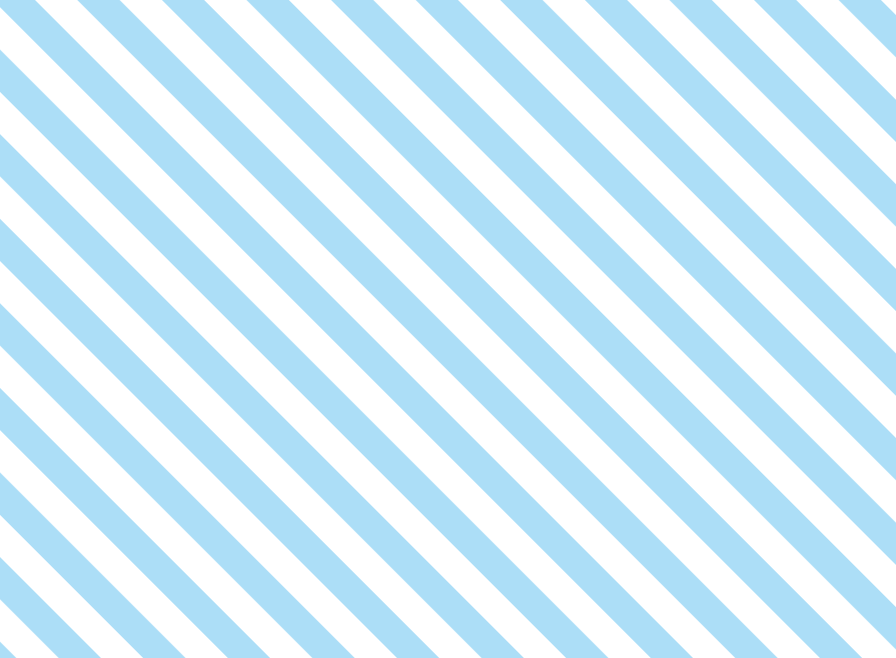
Give the GLSL for this pattern, as a WebGL 1 fragment shader.

```glsl
precision highp float;

// Even diagonal stripes in pale blue on white, falling to the right at 45 degrees.
// A single diagonal coordinate is repeated with fract, and the distance to the
// nearest stripe edge gives an antialiased band. All repeats are identical.

uniform vec2 u_resolution;

const vec3 WHITE = vec3(1.0);
const vec3 SKY_BLUE = vec3(0.673, 0.870, 0.970);

const float REPEATS_ACROSS = 10.593; // stripe pairs along the canvas width
const float BLUE_SHARE = 0.5;        // part of each repeat that is blue
const float STRIPE_CENTRE = 0.0155;  // a blue centre on the top edge, in widths
const float EDGE_PIXELS = 1.1;       // width of the smoothed edge

// Signed distance to the nearest stripe edge in canvas widths, negative in blue.
float stripeDistance(vec2 fromTopLeft) {
  float diagonal = fromTopLeft.x + fromTopLeft.y - STRIPE_CENTRE;
  float phase = fract(diagonal * REPEATS_ACROSS + 0.5) - 0.5;
  float alongWidth = (abs(phase) - 0.5 * BLUE_SHARE) / REPEATS_ACROSS;
  return alongWidth * inversesqrt(2.0);
}

void main() {
  // Canvas widths, measured from the top left with y upwards.
  vec2 position = (gl_FragCoord.xy - vec2(0.0, u_resolution.y)) / u_resolution.x;

  float edgePixels = stripeDistance(position) * u_resolution.x;
  float blue = clamp(0.5 - edgePixels / EDGE_PIXELS, 0.0, 1.0);

  gl_FragColor = vec4(mix(WHITE, SKY_BLUE, blue), 1.0);
}
```
